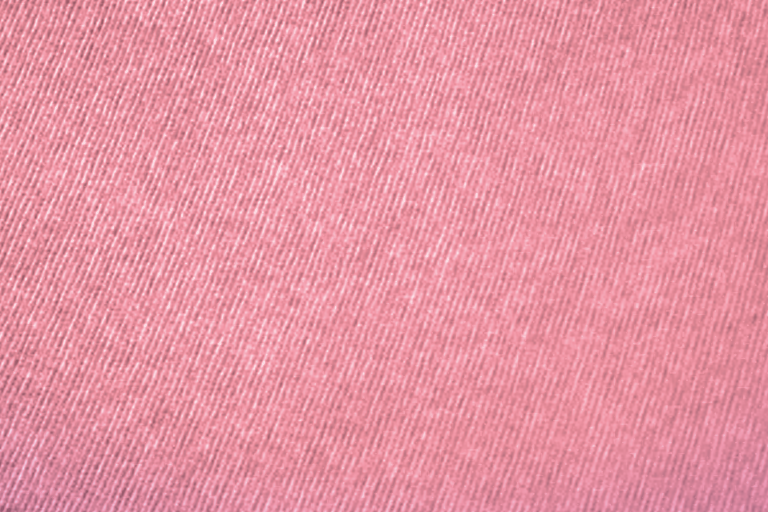
Reproduce this texture procedurally as a WebGL 1 fragment shader.

```glsl
precision highp float;
uniform vec2 u_resolution;

#define THREADS 106.0
#define ROWS 120.0
#define LEAN_LEFT 0.44
#define LEAN_RIGHT 0.27
#define GRAIN 300.0
#define WOBBLE 0.13
#define RIB_DEPTH 1.45
#define STITCH_DEPTH 0.15
#define FLECKS 0.9

float hash(vec2 p) {
  p = fract(p * vec2(0.1031, 0.1137));
  p += dot(p, p.yx + 33.33);
  return fract((p.x + p.y) * p.x * 7.13 + p.y * 13.7);
}

// Smooth value noise in -1..1
float noise(vec2 p) {
  vec2 cell = floor(p);
  vec2 f = fract(p);
  f = f * f * (3.0 - 2.0 * f);
  float low = mix(hash(cell), hash(cell + vec2(1.0, 0.0)), f.x);
  float high = mix(hash(cell + vec2(0.0, 1.0)), hash(cell + 1.0), f.x);
  return 2.0 * mix(low, high, f.y) - 1.0;
}

// Dye ramp from shadowed gap to bright fibre, one step per unit
vec3 dye(float level) {
  vec3 c = mix(vec3(0.62, 0.36, 0.41), vec3(0.71, 0.43, 0.48), clamp(level + 1.0, 0.0, 1.0));
  c = mix(c, vec3(0.80, 0.49, 0.54), clamp(level, 0.0, 1.0));
  c = mix(c, vec3(0.88, 0.53, 0.58), clamp(level - 1.0, 0.0, 1.0));
  c = mix(c, vec3(0.95, 0.59, 0.65), clamp(level - 2.0, 0.0, 1.0));
  c = mix(c, vec3(0.96, 0.66, 0.72), clamp(level - 3.0, 0.0, 1.0));
  c = mix(c, vec3(0.97, 0.75, 0.80), clamp(level - 4.0, 0.0, 1.0));
  return mix(c, vec3(0.99, 0.86, 0.89), clamp(level - 5.0, 0.0, 1.0));
}

void main() {
  vec2 p = gl_FragCoord.xy / u_resolution.x;
  float height = u_resolution.y / u_resolution.x;
  vec2 uv = vec2(p.x, p.y / height);

  // Slanted twill coordinates, steeper towards the right
  float lean = mix(LEAN_LEFT, LEAN_RIGHT, p.x);
  float thread = THREADS * (p.x - lean * (p.y - 0.5 * height));
  thread += WOBBLE * noise(p * vec2(45.0, 30.0));
  float row = ROWS * (p.y + 0.04 * p.x);

  // Focus is sharp at upper left and soft at lower right
  float focus = 1.0 - smoothstep(0.15, 1.35, uv.x + 0.45 * (1.0 - uv.y));
  float visible = 1.0 - smoothstep(0.28, 0.6, THREADS / u_resolution.x);

  // Rounded ribs crossed by faint stitches
  float angle = 6.28318 * thread;
  float rib = cos(angle) + 0.15 * focus * cos(2.0 * angle + 0.8);
  rib *= 0.9 + 0.35 * noise(vec2(thread, row * 0.3) + 17.0);
  float stitch = cos(6.28318 * row + 0.5 * angle);
  float weave = RIB_DEPTH * mix(0.6, 1.2, focus) * rib;
  weave += STITCH_DEPTH * mix(0.5, 1.4, focus) * stitch;

  // Uneven yarn, fibre grain and pale flecks
  float yarn = 0.70 * noise(vec2(thread * 2.0, row * 0.6));
  float slub = 0.40 * noise(vec2(p.x * 60.0, row * 1.1) + 41.0);
  float grain = mix(0.7, 1.6, focus) * noise(p * GRAIN + 73.0);
  float fleck = FLECKS * smoothstep(0.60, 0.95, noise(p * vec2(190.0, 210.0) + 9.0));
  float mottle = 0.25 * noise(p * 9.0) + 0.20 * noise(p * 24.0 + 5.0);

  // Broad light across the middle, dim at the edges
  vec2 away = (uv - vec2(0.46, 0.57)) * vec2(1.0, 0.95);
  float light = 0.55 - 2.7 * dot(away, away);

  float level = 2.6 + visible * weave + yarn + slub + grain + fleck + mottle + light;
  vec3 color = dye(level);

  // Slight cool cast in the lower corners
  float corner = smoothstep(0.5, 0.85, length(uv - vec2(0.5, 0.65))) * (1.0 - uv.y);
  color = mix(color, color * vec3(0.96, 0.98, 1.07), corner);
  gl_FragColor = vec4(color, 1.0);
}
```
